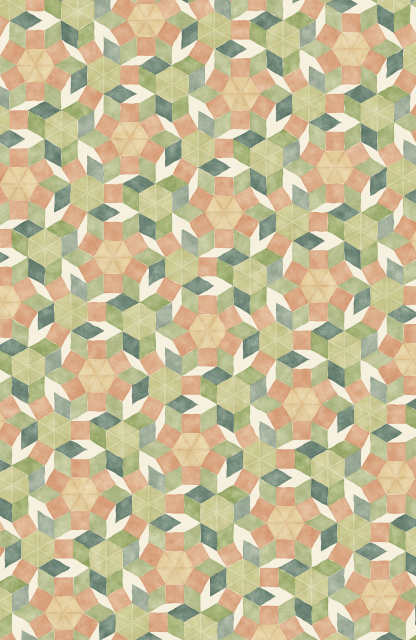
A WebGL 2 fragment shader for this pattern:

```glsl
#version 300 es
precision highp float;
// Watercolour patchwork: ringed gold hexagons and green pinwheels of squares and rhombi.
uniform vec2 u_resolution;
out vec4 fragColor;

const vec3 CREAM = vec3(0.965, 0.945, 0.87);
const vec3 PEACH = vec3(0.865, 0.675, 0.535);
const vec3 GOLD = vec3(0.895, 0.80, 0.605);
const vec3 LIME = vec3(0.81, 0.805, 0.595);
const vec3 SAGE = vec3(0.71, 0.745, 0.555);
const vec3 LEAF = vec3(0.63, 0.69, 0.45);
const vec3 TEAL = vec3(0.46, 0.55, 0.49);
const vec3 MIST = vec3(0.63, 0.685, 0.61);
const float SIDE = 0.0457;  // tile edge as a share of the canvas width

float pixel;  // size of one pixel in tile edges
vec2 place;   // position in tile edges
vec3 paint = CREAM;

float hash(vec2 p) {
  p = fract(p * vec2(0.1031, 0.1137));
  p += dot(p, p.yx + 33.33);
  return fract((p.x + p.y) * p.x * 17.3);
}

float noise(vec2 p) {
  vec2 i = floor(p), f = fract(p);
  f = f * f * (3.0 - 2.0 * f);
  vec2 e = vec2(0.0, 1.0);
  return mix(mix(hash(i), hash(i + e.yx), f.x),
             mix(hash(i + e), hash(i + e.yy), f.x), f.y);
}

float fbm(vec2 p) {
  float sum = 0.0, gain = 0.5;
  for (int i = 0; i < 4; i++) {
    sum += gain * noise(p);
    p = mat2(1.6, 1.2, -1.2, 1.6) * p + 7.1;
    gain *= 0.5;
  }
  return sum / 0.9375;
}

// Lays one wash; d is the depth inside the tile
void wash(float d, vec3 colour, float seed) {
  if (d < -0.15) return;
  float blotch = fbm(place * 2.4 + seed * 5.3) - 0.5;
  float grain = noise(place * 13.0) - 0.5;
  float load = 0.96 + 0.85 * blotch + 0.16 * grain
             + 0.28 * (hash(vec2(seed, 4.7)) - 0.5) + 0.22 * exp(-max(d, 0.0) * 20.0);
  vec3 tint = CREAM * pow(colour / CREAM, vec3(load));
  d += 0.05 * (noise(place * 3.5 + seed) - 0.5);
  paint = mix(paint, tint, clamp(d / pixel + 0.5, 0.0, 1.0));
}

// Square or rhombus with a corner and two unit edges
void quad(vec2 p, vec2 corner, vec2 u, vec2 v, vec3 colour, float seed) {
  mat2 edges = mat2(u, v);
  vec2 c = inverse(edges) * (p - corner);
  c = min(c, 1.0 - c);
  wash(min(c.x, c.y) * abs(determinant(edges)), colour, seed);
}

// Hexagon of six wedges divided by thin spokes
void hexagon(vec2 p, vec3 colour, vec3 spoke, float seed) {
  vec2 a = abs(p);
  float d = 0.866 - max(a.y, 0.866 * a.x + 0.5 * a.y);
  if (d < -0.15) return;
  float line = min(a.y, abs(0.866 * a.x - 0.5 * a.y));
  float wedge = floor(atan(p.y, p.x) / 1.0472 + 3.0);
  colour *= 0.98 + 0.04 * hash(vec2(wedge, seed));
  colour = mix(colour, colour * 0.94, exp(-line * 14.0));
  colour = mix(colour, spoke, 0.6 * (1.0 - smoothstep(0.012, 0.012 + pixel, line)));
  wash(d, colour, seed);
}

// Offset from the closest point of the triangular lattice
vec2 nearest(vec2 p) {
  mat2 lattice = mat2(5.830, 2.366, 0.866, 6.232);
  vec2 cell = floor(inverse(lattice) * p), best = vec2(99.0);
  for (int i = 0; i < 4; i++) {
    vec2 q = p - lattice * (cell + vec2(i % 2, i / 2));
    if (dot(q, q) < dot(best, best)) best = q;
  }
  return best;
}

void main() {
  pixel = 1.0 / (u_resolution.x * SIDE);
  place = (gl_FragCoord.xy / u_resolution.x - vec2(0.499, 0.743)) / SIDE;
  vec2 ring = nearest(place);
  vec2 star = nearest(place - vec2(-1.366, 3.366));
  vec2 wheel = nearest(place - vec2(2.232, 2.866));
  vec2 up = vec2(0.866, 0.5), down = vec2(0.866, -0.5);

  for (int k = 0; k < 6; k++) {
    float turn = 1.0471976 * float(k), id = float(k);
    mat2 spin = mat2(cos(turn), -sin(turn), sin(turn), cos(turn));
    // Squares and rhombi around the gold hexagon
    vec2 p = spin * ring;
    quad(p, vec2(1.0, 0.0), vec2(-0.5, 0.866), up, PEACH, 11.0 + id);
    quad(p, vec2(1.0, 0.0), up, down, SAGE, 21.0 + id);
    if (k % 2 == 1) continue;
    // Three squares and three rhombi around the star
    p = spin * star;
    quad(p, down, vec2(0.0, 1.0), vec2(1.0, 0.0), PEACH, 31.0 + id);
    quad(p, vec2(0.0, -1.0), up, down, k == 2 ? MIST : TEAL, 41.0 + id);
    // Alternating rhombi around the pinwheel
    p = spin * wheel;
    quad(p, -up, vec2(0.0, 1.0), -down, LEAF, 51.0 + id);
    quad(p, -down, up, -down, k == 4 ? MIST : TEAL, 61.0 + id);
  }
  hexagon(ring, GOLD, vec3(0.87, 0.70, 0.48), 71.0);
  hexagon(star.yx, LIME, vec3(0.90, 0.89, 0.72), 72.0);
  hexagon(wheel.yx, LIME, vec3(0.90, 0.89, 0.72), 73.0);
  fragColor = vec4(paint, 1.0);
}
```
